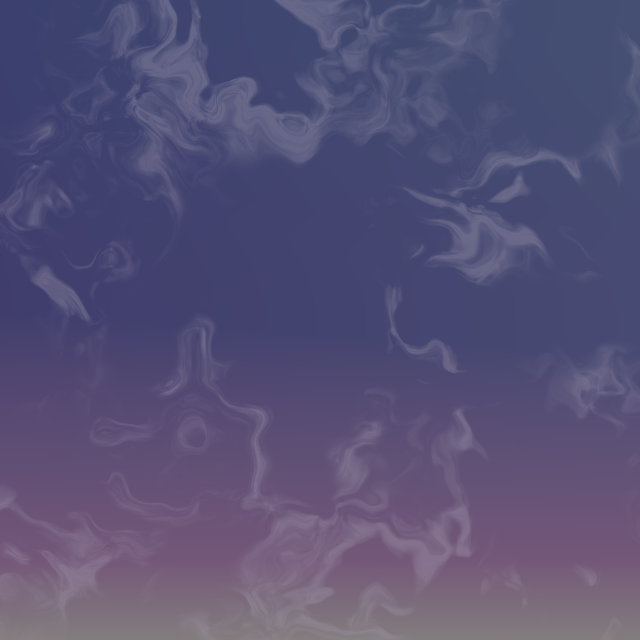
Write a Shadertoy shader that draws this background.

```glsl
// A dusk sky: slate blue falls through mauve to a warm grey horizon,
// under thin curled wisps of cloud. The wisps are fractal value noise
// whose domain is warped twice, then thresholded and broken into patches.

float hash(vec2 cell) {
    return fract(sin(dot(cell, vec2(127.1, 311.7))) * 43758.5453);
}

float valueNoise(vec2 p) {
    vec2 cell = floor(p);
    vec2 f = fract(p);
    f = f * f * f * (f * (f * 6.0 - 15.0) + 10.0);
    float low = mix(hash(cell), hash(cell + vec2(1, 0)), f.x);
    float high = mix(hash(cell + vec2(0, 1)), hash(cell + vec2(1, 1)), f.x);
    return mix(low, high, f.y);
}

// Fractal sum, normalised to 0..1; each octave is turned to hide the grid.
float fbm(vec2 p, int octaves) {
    float sum = 0.0, total = 0.0, amplitude = 0.5;
    for (int i = 0; i < octaves; i++) {
        sum += amplitude * valueNoise(p);
        total += amplitude;
        amplitude *= 0.52;
        p = mat2(1.6, 1.2, -1.2, 1.6) * p + 17.3;
    }
    return sum / total;
}

vec2 warpField(vec2 p) {
    return vec2(fbm(p, 3), fbm(p + vec2(5.2, 31.3), 3)) - 0.5;
}

vec3 skyColor(vec2 uv) {
    // Blue upper sky, slightly greener towards the right
    vec3 upper = mix(vec3(0.23, 0.25, 0.43), vec3(0.27, 0.31, 0.45), uv.x);
    vec3 middle = mix(vec3(0.25, 0.24, 0.425), vec3(0.28, 0.29, 0.45), uv.x);
    vec3 color = mix(middle, upper, smoothstep(0.5, 1.0, uv.y));

    // Mauve band, starting lower on the right
    float start = 0.51 - 0.07 * uv.x;
    float mauve = clamp((start - uv.y) / (start - 0.115), 0.0, 1.0);
    color = mix(color, vec3(0.455, 0.345, 0.475), pow(mauve, 0.85));

    // Warm grey haze at the horizon
    float haze = clamp(1.0 - uv.y / 0.125, 0.0, 1.0);
    return mix(color, vec3(0.51, 0.49, 0.49), haze);
}

float cloudDensity(vec2 uv) {
    vec2 p = uv * 6.0 + vec2(3.7, 8.1);
    vec2 bend = warpField(p);
    vec2 curl = warpField(p + 2.2 * bend + 9.4);
    vec2 flow = p * 1.2 + 3.8 * curl;

    float wisps = smoothstep(0.49, 0.76, fbm(flow, 6));
    float patches = smoothstep(0.34, 0.62, valueNoise(p * 0.9 + 1.5 * bend + 40.0));
    float streaks = 0.6 + 0.8 * fbm(flow * vec2(5.0, 9.0), 3);
    return clamp(wisps * patches * streaks, 0.0, 1.0);
}

void mainImage(out vec4 fragColor, in vec2 fragCoord) {
    vec2 uv = fragCoord / iResolution.xy;
    vec3 color = skyColor(uv);
    color = mix(color, vec3(0.62, 0.59, 0.67), 0.42 * cloudDensity(uv));
    fragColor = vec4(color, 1.0);
}
```
